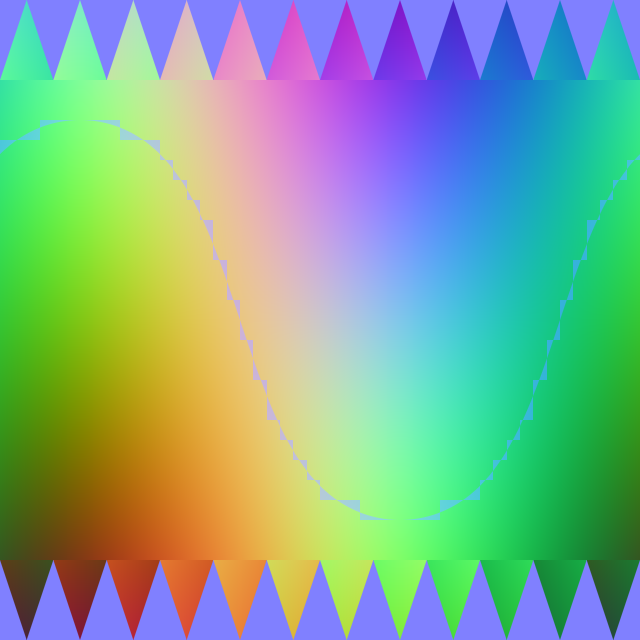
Give the GLSL for this background, as a Shadertoy shader.

```glsl
// A fixed direction seen in the tangent frame of an unrolled sphere, shown
// as colour. Rows of pointed polar facets close the top and bottom, and a
// coarse grid leaves a stepped seam along the horizon great circle.

const float PI = 3.14159265;
const vec3 FLAT_NORMAL = vec3(0.0, 0.0, 1.0);

// Latitude spans half a turn over the height, longitude a full turn.
float latitude(vec2 uv) { return PI * (uv.y - 0.5); }

// The fixed direction along the tangent, bitangent and normal of the sphere.
vec3 tangentDirection(vec2 uv) {
    float lon = 2.0 * PI * (uv.x - 0.125);
    float lat = latitude(uv);
    float level = 0.8315, rise = 0.5556;
    return vec3(level * sin(lon),
                level * sin(lat) * cos(lon) + rise * cos(lat),
                rise * sin(lat) - level * cos(lat) * cos(lon));
}

void mainImage(out vec4 fragColor, in vec2 fragCoord) {
    vec2 uv = fragCoord / iResolution.xy;
    float pixel = 1.0 / min(iResolution.x, iResolution.y);

    // Twelve facets across; those in the polar rows run mirrored.
    float across = (fract(uv.x * 12.0) - 0.5) / 12.0;
    float fromEquator = abs(uv.y - 0.5);
    vec2 surface = uv;
    surface.x -= 1.75 * across * step(0.375, fromEquator);
    vec3 normal = tangentDirection(surface);

    // Seam: where the smooth horizon and its grid version disagree.
    vec2 grid = vec2(48.0, 32.0);
    vec2 cell = (floor(uv * grid) + 0.5) / grid;
    float slope = PI * length(vec2(2.0 * normal.x * cos(latitude(uv)), normal.y));
    float above = clamp(0.5 + normal.z / (slope * pixel + 1e-5), 0.0, 1.0);
    float seam = tangentDirection(cell).z > 0.0 ? 1.0 - above : above;
    seam *= step(fromEquator, 0.375);
    normal = mix(normal, normalize(normal + FLAT_NORMAL), seam);

    // Pointed silhouettes over the flat background.
    float inside = 0.949 * ((0.5 - fromEquator) / 3.0 - abs(across));
    float facet = fromEquator < 0.375 ? 1.0 : smoothstep(-0.7 * pixel, 0.7 * pixel, inside);
    vec3 color = 0.5 + 0.5 * mix(FLAT_NORMAL, normal, facet);
    fragColor = vec4(color, 1.0);
}
```
